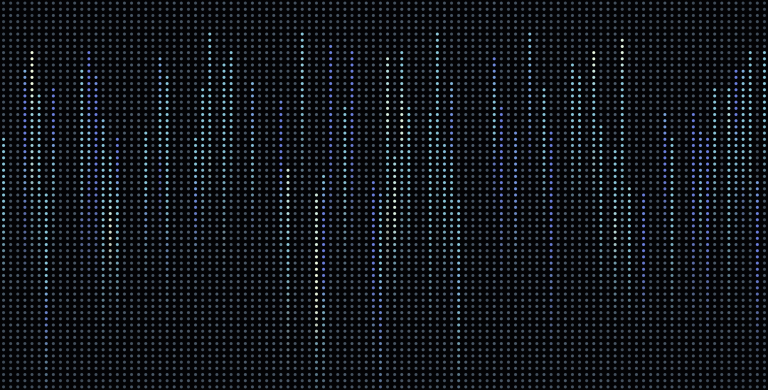
This background is drawn by a WebGL 2 fragment shader. Its source:

```glsl
#version 300 es
precision highp float;
// A dark panel of 108 x 63 small round lamps, dim slate when idle.
// Hashed columns carry falling streaks of light that start at their own height,
// drift between blue, cyan and warm white by gradient noise, and fade downwards.

uniform vec2 u_resolution;
out vec4 fragColor;

const vec2 GRID = vec2(108.0, 63.0);

float hash(vec2 p) {
    vec3 q = fract(vec3(p.xyx) * 0.1031);
    q += dot(q, q.yzx + 33.33);
    return fract((q.x + q.y) * q.z);
}

vec2 gradientAt(vec2 p) {
    float angle = 6.2832 * hash(p);
    return vec2(cos(angle), sin(angle));
}

float gradientNoise(vec2 p) {
    vec2 i = floor(p);
    vec2 f = p - i;
    vec2 w = f * f * f * (f * (f * 6.0 - 15.0) + 10.0);
    float a = dot(gradientAt(i), f);
    float b = dot(gradientAt(i + vec2(1, 0)), f - vec2(1, 0));
    float c = dot(gradientAt(i + vec2(0, 1)), f - vec2(0, 1));
    float d = dot(gradientAt(i + vec2(1, 1)), f - vec2(1, 1));
    return mix(mix(a, b, w.x), mix(c, d, w.x), w.y);
}

// Streak strength for one lamp; depth runs from 0 at the top to 1 at the bottom.
float streakLight(float column, float depth) {
    float present = step(0.42, hash(vec2(column, 3.0)));
    float head = 0.08 + 0.48 * pow(hash(vec2(column, 17.0)), 1.35);
    float span = 0.35 + 0.35 * hash(vec2(column, 41.0));
    float fall = (depth - head) / span;
    return present * step(0.0, fall) * (1.0 - smoothstep(0.3, 1.0, fall));
}

// Blue to cyan, with warm white where the noise peaks.
vec3 streakColor(float column, float depth) {
    float drift = gradientNoise(vec2(column * 0.73 + 0.37, depth * 4.0));
    float tone = hash(vec2(column, 59.0)) + 0.7 * drift;
    vec3 blue = vec3(0.42, 0.50, 0.87);
    vec3 cyan = vec3(0.54, 0.78, 0.86);
    vec3 white = vec3(0.94, 0.98, 0.88);
    vec3 color = mix(blue, cyan, smoothstep(0.12, 0.42, tone));
    return mix(color, white, smoothstep(0.82, 1.08, tone));
}

void main() {
    vec2 uv = gl_FragCoord.xy / u_resolution;
    vec2 grid = uv * GRID;
    vec2 cell = floor(grid);
    float depth = 1.0 - (cell.y + 0.5) / GRID.y;

    // Round lamp, measured in canvas heights
    vec2 aspect = vec2(u_resolution.x / u_resolution.y, 1.0);
    float radius = length((grid - cell - 0.5) / GRID * aspect);
    float edge = 0.7 / u_resolution.y;
    float lamp = 1.0 - smoothstep(0.0038 - edge, 0.0038 + edge, radius);

    // Idle lamps vary a little and dim towards the rim of the panel
    vec2 fromCenter = uv - 0.5;
    float idle = 0.92 + 0.16 * hash(cell + 7.0);
    idle *= 1.0 - 0.35 * dot(fromCenter, fromCenter);
    vec3 slate = vec3(0.30, 0.36, 0.42) * idle;

    float light = streakLight(cell.x, depth);
    vec3 lampColor = mix(slate, streakColor(cell.x, depth), light);
    fragColor = vec4(mix(vec3(0.01, 0.01, 0.02), lampColor, lamp), 1.0);
}
```
